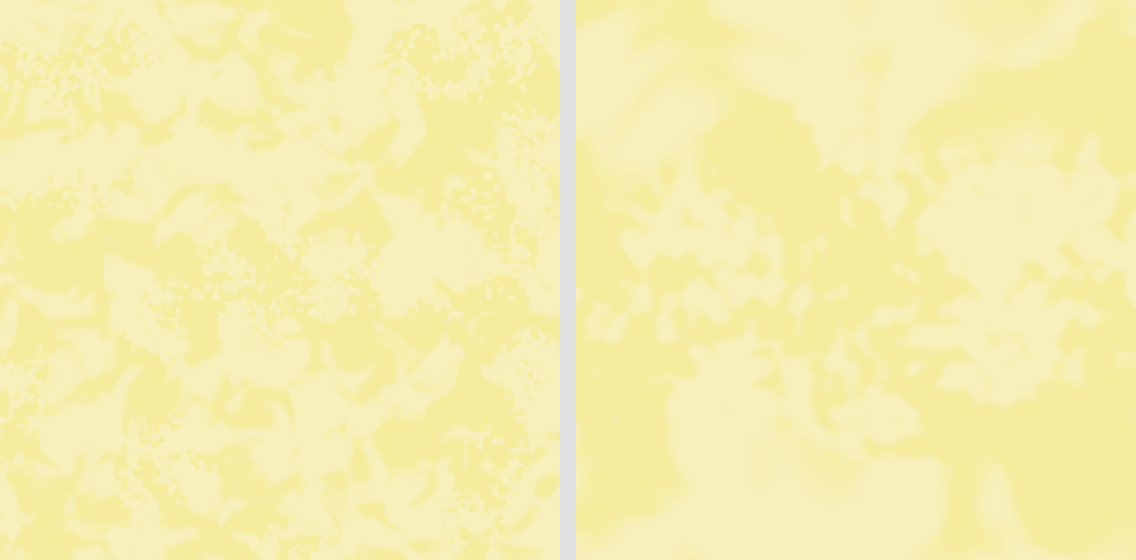
Left, the full canvas; right, a detail of the centre.
Write a Shadertoy shader that draws this texture.

```glsl
#define PALE vec3(0.97, 0.94, 0.735)
#define YELLOW vec3(0.96, 0.925, 0.62)
#define PATCH_SCALE 6.5
#define FINGER_SCALE 16.0
#define SPECK_SCALE 74.0
#define WARP_SCALE 10.0
#define WARP_AMOUNT 0.06
#define SPECK_AMOUNT 0.75
#define THRESHOLD 0.05
#define SOFTNESS 0.2

float hash(vec2 p) {
    return fract(sin(dot(p, vec2(127.1, 311.7))) * 43758.5453);
}

// Dot product of a lattice point's random direction with the offset to it
float slope(vec2 cell, vec2 offset) {
    float angle = 6.2832 * hash(cell);
    return dot(vec2(cos(angle), sin(angle)), offset);
}

// Gradient noise, centred on zero
float noise(vec2 p) {
    vec2 cell = floor(p), f = fract(p);
    vec2 u = f * f * f * (f * (f * 6.0 - 15.0) + 10.0);
    vec2 e = vec2(1.0, 0.0);
    float low = mix(slope(cell, f), slope(cell + e, f - e), u.x);
    float high = mix(slope(cell + e.yx, f - e.yx), slope(cell + 1.0, f - 1.0), u.x);
    return mix(low, high, u.y);
}

// Broad patches cut by warped fingers, with crumbled zones of fine specks
float stain(vec2 p) {
    vec2 bend = vec2(noise(p * WARP_SCALE + 3.7), noise(p * WARP_SCALE + 41.3));
    vec2 q = p + WARP_AMOUNT * bend;
    float field = 0.75 * noise(q * PATCH_SCALE + 11.0);
    field += 0.85 * noise(q * FINGER_SCALE + 23.0);
    field += 0.4 * noise(q * FINGER_SCALE * 2.1 + 57.0);

    float crumble = smoothstep(0.0, 0.25, noise(p * 5.0 + 71.0));
    float specks = noise(p * SPECK_SCALE) + 0.5 * noise(p * SPECK_SCALE * 0.55 + 19.0);
    return field + SPECK_AMOUNT * crumble * specks;
}

void mainImage(out vec4 fragColor, in vec2 fragCoord) {
    vec2 p = fragCoord / iResolution.y;
    float cover = smoothstep(THRESHOLD - SOFTNESS, THRESHOLD + SOFTNESS, stain(p));
    fragColor = vec4(mix(PALE, YELLOW, cover), 1.0);
}
```
